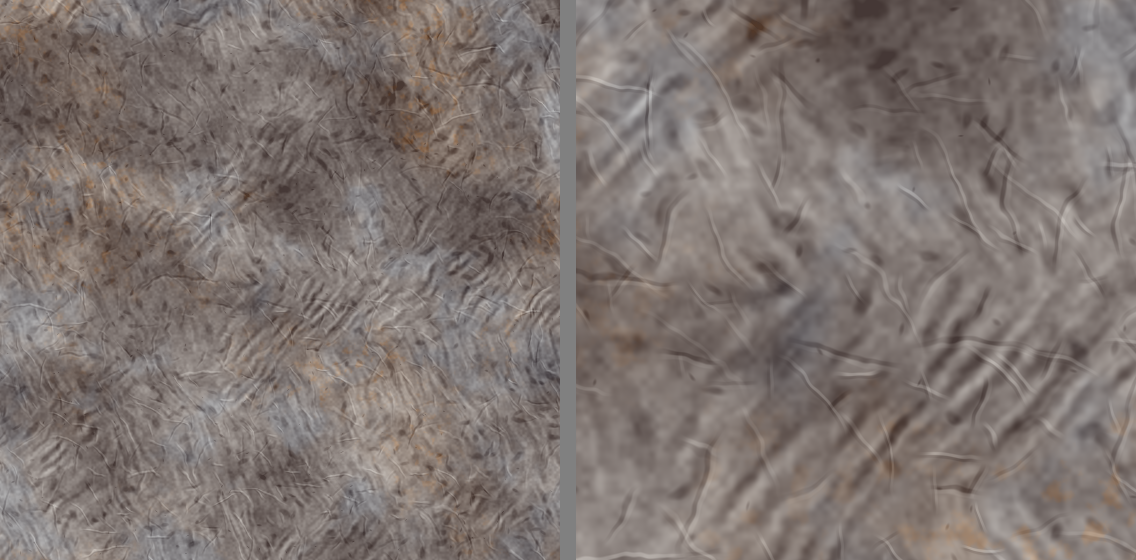
Left: the whole. Right: its middle third, enlarged.
Give the GLSL for this texture, as a WebGL 2 fragment shader.

```glsl
#version 300 es
precision highp float;
// Weathered grey-brown stone or metal: cloudy stains, fine slanted grooves, scratches and pits.

uniform vec2 u_resolution;
out vec4 fragColor;

const vec3 DARK = vec3(0.27, 0.22, 0.21);
const vec3 LIGHT = vec3(0.73, 0.705, 0.685);
const vec3 RUST_TINT = vec3(0.045, 0.0, -0.045);
const vec3 COOL_TINT = vec3(-0.025, 0.0, 0.025);
const float BASE_TONE = 0.575;
const float CLOUD_CONTRAST = 0.75;
const float STAIN_DEPTH = 0.21;
const float SMUDGE_DEPTH = 0.15;
const float GROOVE_CONTRAST = 0.30;
const float RELIEF_CONTRAST = 0.42;
const float GRAIN_CONTRAST = 0.26;
const float SCRATCH_LIGHT = 0.24;
const float SCRATCH_DARK = 0.20;
const float PIT_DEPTH = 0.22;
const float STEEP_ANGLE = -1.08;
const float CROSS_ANGLE = 0.85;

vec2 hash2(vec2 p) {
    vec3 q = fract(p.xyx * vec3(0.1031, 0.1030, 0.0973));
    q += dot(q, q.yzx + 33.33);
    return fract((q.xx + q.yz) * q.zy);
}

float noise(vec2 p) {
    vec2 cell = floor(p), f = fract(p);
    f = f * f * (3.0 - 2.0 * f);
    vec2 e = vec2(1.0, 0.0);
    return mix(mix(hash2(cell).x, hash2(cell + e).x, f.x),
               mix(hash2(cell + e.yx).x, hash2(cell + e.xx).x, f.x), f.y);
}

// Turns p into axes that run along and across the given angle.
vec2 along(vec2 p, float angle) {
    float c = cos(angle), s = sin(angle);
    return vec2(c * p.x + s * p.y, c * p.y - s * p.x);
}

float fbm(vec2 p) {
    float sum = 0.0, gain = 0.516;
    for (int i = 0; i < 5; i++) {
        sum += gain * noise(p);
        p = along(p, 0.6) * 2.03 + 17.3;
        gain *= 0.5;
    }
    return sum;
}

// Height of the slanted grooves, with two directions trading places.
float grooves(vec2 p) {
    float steep = noise(along(p, STEEP_ANGLE) * vec2(34.0, 150.0));
    float cross = noise(along(p, CROSS_ANGLE) * vec2(30.0, 120.0) + 71.0);
    return mix(steep, cross, smoothstep(0.48, 0.72, noise(p * 9.0 + 5.0)));
}

// Scattered, slightly bent strokes: lit on one side, shaded on the other.
float scratches(vec2 p, float cells, float angle, float spread, float width) {
    vec2 g = p * cells, home = floor(g);
    float w = width * cells, aa = cells / u_resolution.y, sum = 0.0;
    for (int y = -1; y <= 1; y++)
    for (int x = -1; x <= 1; x++) {
        vec2 id = home + vec2(x, y);
        vec2 place = hash2(id + cells), kind = hash2(id + 91.7 + cells);
        vec2 q = along(g - id - place, angle + spread * (kind.x - 0.5));
        q.y += (kind.y - 0.5) * 0.5 * q.x * q.x;
        float reach = mix(0.25, 0.85, kind.y * kind.y);
        float taper = 1.0 - smoothstep(0.3 * reach, reach, abs(q.x));
        float lit = 1.0 - smoothstep(w * 0.4, w + aa, abs(q.y));
        float shade = 1.0 - smoothstep(w * 0.4, w + aa, abs(q.y + 2.0 * w));
        sum += taper * (lit - 0.5 * shade) * step(0.35, place.y) * (0.4 + 0.6 * kind.x);
    }
    return sum;
}

// Cellular pits of uneven size, most cells left empty.
float pits(vec2 p, float cells) {
    vec2 g = p * cells, home = floor(g);
    float depth = 0.0;
    for (int y = -1; y <= 1; y++)
    for (int x = -1; x <= 1; x++) {
        vec2 id = home + vec2(x, y), kind = hash2(id + 43.1);
        vec2 q = along(g - id - hash2(id), kind.y * 6.28) * vec2(0.6, 1.2);
        float radius = 0.38 * smoothstep(0.55, 1.0, kind.x);
        depth = max(depth, step(0.55, kind.x) * (1.0 - smoothstep(radius * 0.4, radius + 0.08, length(q))));
    }
    return depth;
}

void main() {
    vec2 p = gl_FragCoord.xy / u_resolution.y + 3.0;
    vec2 warp = vec2(fbm(p * 9.0), fbm(p * 9.0 + 40.0)) - 0.5;
    vec2 bent = p + warp * 0.05;

    // Broad clouds, dark stains and small ragged smudges
    float cloud = fbm(p * vec2(6.0, 7.0) + 11.0) - 0.5;
    float stain = smoothstep(0.49, 0.68, fbm((p + warp * 0.12) * vec2(3.6, 5.2) + 23.0));
    float smudge = smoothstep(0.6, 0.78, fbm(bent * vec2(21.0, 26.0) + 8.0));

    // Grooves, their side-lit relief, and fine grain
    float groove = grooves(bent);
    float relief = groove - grooves(bent + vec2(0.0025, -0.0025));
    float grain = noise(p * 230.0) * 0.6 + noise(p * 115.0 + 9.0) * 0.4 - 0.5;

    float tone = BASE_TONE + CLOUD_CONTRAST * cloud - STAIN_DEPTH * stain - SMUDGE_DEPTH * smudge;
    tone += (GROOVE_CONTRAST * (groove - 0.5) + RELIEF_CONTRAST * relief) * (1.0 - 0.45 * stain);
    tone += GRAIN_CONTRAST * grain;

    // Scratches and pits
    float pale = scratches(bent, 24.0, STEEP_ANGLE, 1.0, 0.0010) + scratches(bent, 17.0, -0.5, 1.4, 0.0011);
    float deep = scratches(bent, 20.0, CROSS_ANGLE, 1.6, 0.0013) + scratches(bent, 13.0, STEEP_ANGLE, 2.4, 0.0014);
    tone += SCRATCH_LIGHT * pale * (1.0 - 0.5 * stain) - SCRATCH_DARK * deep;
    tone -= PIT_DEPTH * pits(bent, 46.0);

    // Rusty flecks and cool worn areas
    float rust = smoothstep(0.46, 0.7, fbm(p * 4.5 + 57.0));
    rust *= 0.5 + 1.4 * smoothstep(0.55, 0.8, fbm(p * 75.0));
    float cool = smoothstep(0.5, 0.7, fbm(p * 11.0 + 83.0));
    vec3 color = mix(DARK, LIGHT, clamp(tone, 0.0, 1.05));
    color += RUST_TINT * rust + COOL_TINT * cool * (1.0 - stain);
    fragColor = vec4(color, 1.0);
}
```
